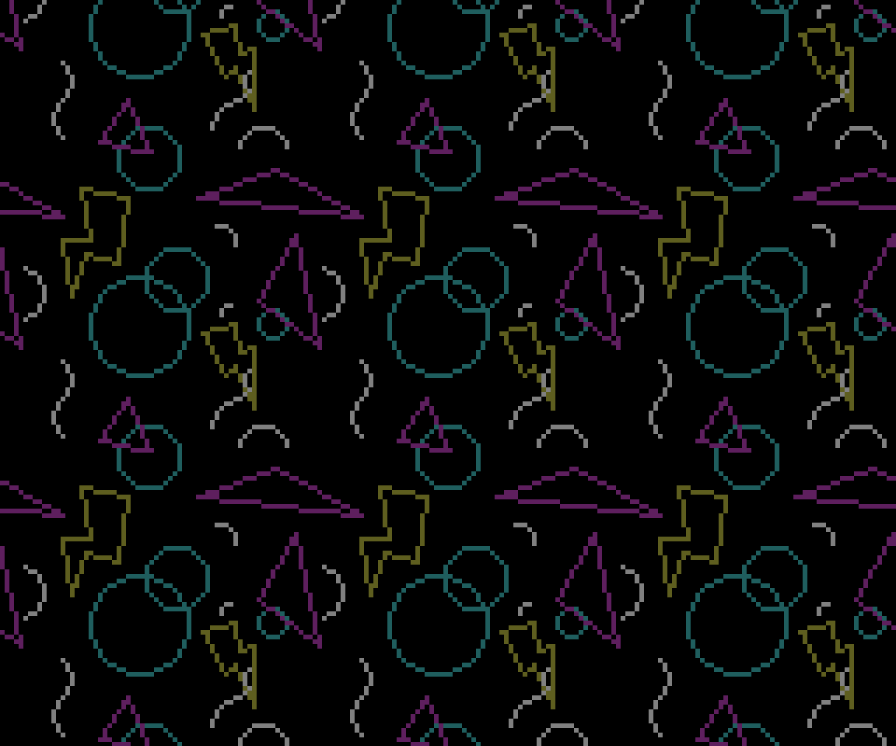
Write a Shadertoy shader that draws this pattern.

```glsl
// Dim retro confetti on black: outlined circles, triangles, bolts and squiggles.
// One 64 x 64 cell tile repeats three times across; each shape is rasterised
// one cell thick on that coarse grid, then supersampled for soft cell edges.

// Nearest wrapped copy of p around an anchor, so shapes may cross tile borders
vec2 wrapNear(vec2 p, vec2 anchor) {
    return mod(p - anchor + 32.0, 64.0) - 32.0 + anchor;
}

// One-cell line, stepped along its longer axis
bool onLine(vec2 p, vec2 a, vec2 b) {
    vec2 d = b - a;
    vec2 q = p - a;
    if (abs(d.y) > abs(d.x)) { d = d.yx; q = q.yx; }
    float t = q.x / d.x;
    float off = q.y - t * d.y;
    return t > -0.01 && t < 1.01 && off >= -0.5 && off < 0.5;
}

bool onTriangle(vec2 p, vec2 a, vec2 b, vec2 c) {
    p = wrapNear(p, a);
    return onLine(p, a, b) || onLine(p, b, c) || onLine(p, c, a);
}

// Seven-point path; 7 edges close it, 6 leave it open
bool onPath(vec2 p, vec2 v[7], int edges) {
    p = wrapNear(p, v[0]);
    bool hit = false;
    for (int i = 0; i < edges; i++)
        hit = hit || onLine(p, v[i], v[(i + 1) % 7]);
    return hit;
}

// Arc around a facing direction, limited by the cosine of its half angle
bool onArc(vec2 p, vec2 center, float radius, vec2 facing, float minCos) {
    vec2 q = wrapNear(p, center) - center;
    float len = max(length(q), 0.001);
    vec2 n = q / len;
    float halfWidth = 0.5 * max(abs(n.x), abs(n.y));
    return abs(len - radius) < halfWidth && dot(n, facing) > minCos;
}

bool onCircle(vec2 p, vec2 center, float radius) {
    return onArc(p, center, radius, vec2(1.0, 0.0), -2.0);
}

// Colour of one cell of the tile, y pointing down
vec3 cellColor(vec2 p) {
    vec3 color = vec3(0.0);

    // Teal circles
    if (onCircle(p, vec2(30.0, 6.0), 10.5) || onCircle(p, vec2(38.0, 60.0), 6.5) ||
        onCircle(p, vec2(58.5, 5.5), 3.0) || onCircle(p, vec2(32.0, 34.0), 6.5))
        color = vec3(0.12, 0.37, 0.37);

    // Purple triangles
    if (onTriangle(p, vec2(27.5, 21.5), vec2(21.5, 30.5), vec2(32.5, 33.0)) ||
        onTriangle(p, vec2(59.5, 36.5), vec2(42.5, 42.5), vec2(77.5, 46.5)) ||
        onTriangle(p, vec2(63.5, 50.5), vec2(55.5, 64.5), vec2(68.5, 74.5)))
        color = vec3(0.37, 0.12, 0.37);

    // Olive bolts
    vec2 wideBolt[7] = vec2[7](vec2(17.5, 40.5), vec2(27.5, 42.5), vec2(25.5, 56.5),
        vec2(18.5, 54.5), vec2(15.5, 63.5), vec2(13.5, 51.5), vec2(19.5, 51.5));
    vec2 thinBolt[7] = vec2[7](vec2(43.5, 71.5), vec2(50.5, 69.5), vec2(51.5, 75.5),
        vec2(54.5, 74.5), vec2(54.5, 87.5), vec2(50.5, 78.5), vec2(48.5, 80.5));
    if (onPath(p, wideBolt, 7) || onPath(p, thinBolt, 7))
        color = vec3(0.37, 0.37, 0.12);

    // Grey arcs, sine squiggle and bent squiggle
    vec2 squiggle[7] = vec2[7](vec2(45.5, 91.5), vec2(46.5, 88.5), vec2(48.5, 86.5),
        vec2(51.5, 85.5), vec2(53.5, 83.5), vec2(52.5, 81.5), vec2(53.5, 79.5));
    bool wave = abs(p.y - 21.5) < 8.1 &&
        abs(p.x - 13.5 - 2.0 * sin((p.y - 13.5) * 0.3927)) < 0.5;
    if (wave || onPath(p, squiggle, 6) ||
        onArc(p, vec2(4.0, 63.0), 5.5, vec2(1.0, 0.0), 0.2) ||
        onArc(p, vec2(56.5, 32.5), 5.0, vec2(0.0, -1.0), 0.15) ||
        onArc(p, vec2(46.0, 52.5), 4.5, vec2(0.707, -0.707), 0.7) ||
        onArc(p, vec2(50.0, 68.0), 2.75, vec2(-0.707, -0.707), 0.7))
        color = vec3(0.5);

    return color;
}

void mainImage(out vec4 fragColor, in vec2 fragCoord) {
    vec3 sum = vec3(0.0);
    // 3 x 3 samples per pixel smooth the cell borders
    for (int i = 0; i < 9; i++) {
        vec2 jitter = (vec2(i % 3, i / 3) - 1.0) / 3.0;
        vec2 pos = fragCoord + jitter;
        vec2 cell = vec2(pos.x, iResolution.y - pos.y) * 192.0 / iResolution.x;
        sum += cellColor(mod(floor(cell), 64.0) + 0.5);
    }
    fragColor = vec4(sum / 9.0, 1.0);
}
```
